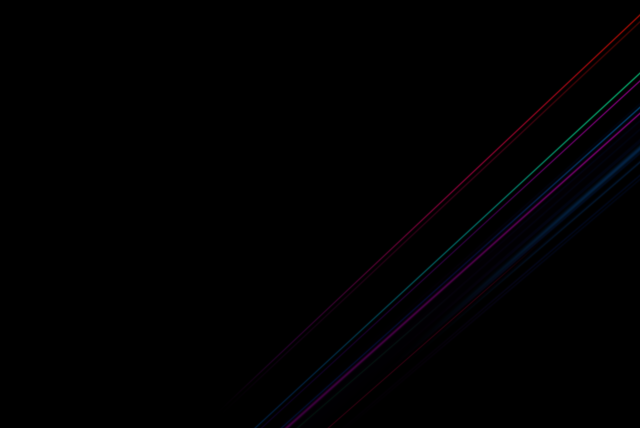
Write a Shadertoy shader that draws this background.

```glsl
float hash(float n) {
    n = fract(n * 0.1031);
    n *= n + 33.33;
    return fract(n * (n + n));
}

// Soft line that meets the right edge at edgeHeight; q.x is the distance from that edge
float beam(vec2 q, float edgeHeight, float slope, float width) {
    float d = (q.y - edgeHeight + slope * q.x) / sqrt(1.0 + slope * slope);
    float pixel = 0.4 / iResolution.y;
    float soft = sqrt(width * width + pixel * pixel);
    return exp(-d * d / (soft * soft)) * width / soft;
}

// Colour shift along a beam, from the right edge to its far end
vec3 along(float t, vec3 near, vec3 middle, vec3 far) {
    return mix(mix(near, middle, smoothstep(0.0, 0.45, t)), far, smoothstep(0.35, 0.85, t));
}

void mainImage(out vec4 fragColor, in vec2 fragCoord) {
    vec2 uv = fragCoord / iResolution.xy;
    vec2 q = vec2((1.0 - uv.x) * 1.497, uv.y);
    float t = q.x;
    vec3 color = vec3(0.0);

    // Upper red pair
    vec3 red = along(t, vec3(0.60, 0.04, 0.01), vec3(0.48, 0.0, 0.19), vec3(0.13, 0.0, 0.15));
    red *= 1.0 - smoothstep(0.8, 1.0, t);
    color += red * beam(q, 0.965, 0.940, 0.0018);
    color += red * 0.42 * beam(q, 0.949, 0.936, 0.0019);

    // Green beam with a violet companion
    vec3 green = along(t, vec3(0.02, 0.60, 0.38), vec3(0.0, 0.37, 0.36), vec3(0.0, 0.10, 0.21));
    color += green * beam(q, 0.829, 0.921, 0.0019);
    vec3 violet = along(t, vec3(0.46, 0.0, 0.44), vec3(0.16, 0.0, 0.22), vec3(0.04, 0.0, 0.11));
    color += violet * beam(q, 0.811, 0.916, 0.0018);

    // Blue and magenta core, broadening toward the lower left
    vec3 blue = along(t, vec3(0.0, 0.23, 0.38), vec3(0.02, 0.03, 0.17), vec3(0.0, 0.05, 0.16));
    color += blue * beam(q, 0.749, 0.893, 0.0020);
    vec3 magenta = along(t, vec3(0.46, 0.0, 0.42), vec3(0.28, 0.0, 0.26), vec3(0.22, 0.0, 0.22));
    color += magenta * beam(q, 0.735, 0.889, 0.0020 + 0.0016 * t);

    // Lower blue band, with dim red and green threads
    vec3 steel = vec3(0.01, 0.13, 0.25) * (1.0 - smoothstep(0.0, 0.6, t));
    color += steel * beam(q, 0.653, 0.875, 0.0052);
    color += steel * 0.6 * beam(q, 0.621, 0.860, 0.0021);
    color += vec3(0.16, 0.0, 0.05) * smoothstep(0.2, 0.4, t) * beam(q, 0.638, 0.875, 0.0016);
    color += vec3(0.0, 0.06, 0.03) * smoothstep(0.4, 0.6, t) * beam(q, 0.693, 0.865, 0.0019);

    // Faint scattered streaks fanning through the bundle
    for (float i = 1.0; i < 17.0; i++) {
        float edgeHeight = mix(0.58, 0.76, hash(i * 7.3));
        float reach = mix(0.35, 0.95, hash(i * 3.7 + 11.0));
        vec3 tint = mix(vec3(0.0, 0.03, 0.11), vec3(0.06, 0.0, 0.09), smoothstep(0.1, 0.6, t));
        float strength = mix(0.15, 0.55, hash(i * 5.1 + 29.0)) * (1.0 - smoothstep(0.2, reach, t));
        color += tint * strength * beam(q, edgeHeight, 0.72 + 0.22 * edgeHeight, 0.0021);
    }

    // Dim haze around the core
    color += vec3(0.006, 0.001, 0.014) * beam(q, 0.71, 0.887, 0.03);
    fragColor = vec4(color, 1.0);
}
```
